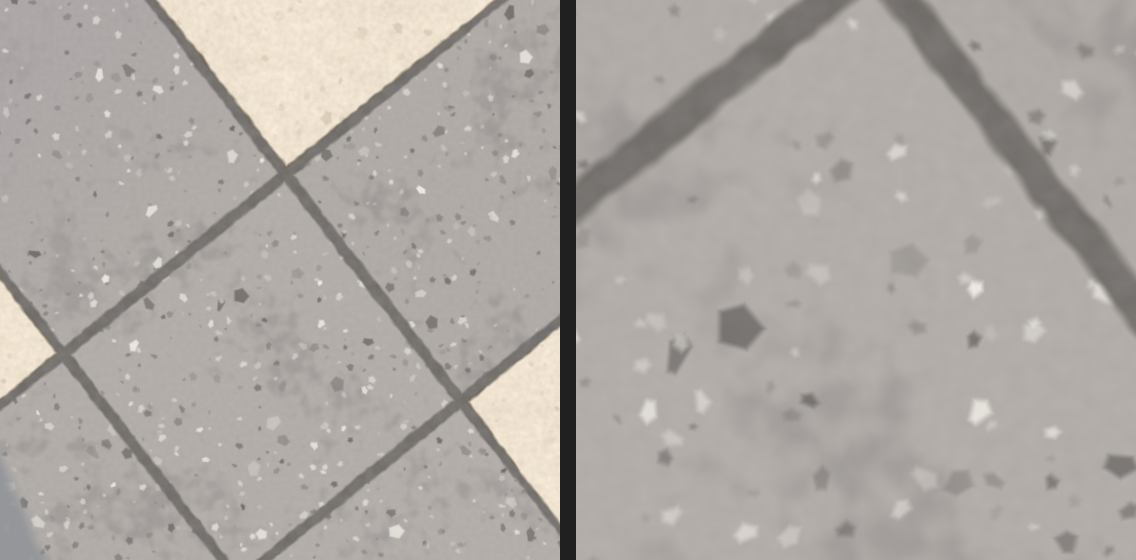
Left: the whole. Right: its middle third, enlarged.
Give the GLSL for this texture, as a three.js fragment shader.

```glsl
varying vec2 vUv;

const vec2 CORNER = vec2(0.510, 0.689);   // a grout crossing
const vec2 SIDE_A = vec2(0.397, 0.321);   // tile edge, rising
const vec2 SIDE_B = vec2(0.313, -0.405);  // tile edge, falling
const float TILE_SIZE = 0.51;
const float FAR_STRETCH = 1.2;            // tiles beyond the crossing are longer
const float GROUT_HALF = 0.0102;
const float GROUT_WOBBLE = 0.0026;
const float GROUT_SOFT = 0.0036;
const float CHIP_SOFT = 0.0028;
const float CHIP_GRID = 27.0;
const float FLECK_GRID = 45.0;

const vec3 GREY = vec3(0.695, 0.676, 0.658);
const vec3 GREY_SHADE = vec3(0.632, 0.614, 0.604);
const vec3 MAUVE = vec3(0.672, 0.645, 0.655);
const vec3 CREAM = vec3(0.935, 0.887, 0.815);
const vec3 CREAM_CHIP = vec3(0.74, 0.67, 0.58);
const vec3 DARK_CHIP = vec3(0.41, 0.395, 0.39);
const vec3 LIGHT_CHIP = vec3(0.95, 0.935, 0.91);
const vec3 GROUT = vec3(0.465, 0.45, 0.438);
const vec3 GROUT_BROWN = vec3(0.45, 0.41, 0.35);
const vec3 SHADOW = vec3(0.57, 0.58, 0.60);

float hash(vec2 p) {
  return fract(sin(dot(p, vec2(127.1, 311.7))) * 43758.5);
}

vec2 hash2(vec2 p) {
  return vec2(hash(p), hash(p + 37.3));
}

float cross2(vec2 a, vec2 b) {
  return a.x * b.y - a.y * b.x;
}

float gradDot(vec2 cell, vec2 offset) {
  float a = 6.2832 * hash(cell);
  return dot(vec2(cos(a), sin(a)), offset);
}

// Gradient noise, about -0.7 to 0.7
float noise(vec2 p) {
  vec2 i = floor(p), f = fract(p);
  vec2 w = f * f * f * (f * (f * 6.0 - 15.0) + 10.0);
  vec2 e = vec2(1.0, 0.0);
  float low = mix(gradDot(i, f), gradDot(i + e, f - e), w.x);
  float high = mix(gradDot(i + e.yx, f - e.yx), gradDot(i + 1.0, f - 1.0), w.x);
  return mix(low, high, w.y);
}

// Scattered angular chips: x = dark cover, y = light cover
vec2 chips(vec2 p, float grid, float share, float minR, float maxR, float seed) {
  vec2 base = floor(p * grid), cover = vec2(0.0);
  for (int y = -1; y <= 1; y++) {
    for (int x = -1; x <= 1; x++) {
      vec2 cell = base + vec2(float(x), float(y));
      vec2 id = cell + seed;
      float cluster = 0.6 * noise(cell * 0.23 + seed);
      if (hash(id + 5.1) > share + cluster) continue;

      vec2 q = p - (cell + 0.1 + 0.8 * hash2(id)) / grid;
      float turn = 6.2832 * hash(id + 9.7);
      float c = cos(turn), s = sin(turn);
      q = vec2(c * q.x + s * q.y, c * q.y - s * q.x);
      q.y *= 1.0 + 0.5 * hash(id + 11.3);
      float size = hash(id + 13.9);
      float radius = mix(minR, maxR, size * size);
      float d = -1.0;
      for (int k = 0; k < 5; k++) {
        float a = 1.2566 * float(k);
        float facet = 0.6 + 0.7 * hash(id + 17.0 + float(k));
        d = max(d, dot(q, vec2(cos(a), sin(a))) - radius * facet);
      }
      float mask = 1.0 - smoothstep(-CHIP_SOFT, CHIP_SOFT, d);
      mask *= mix(0.25, 1.0, hash(id + 29.3));
      if (hash(id + 41.7) < 0.58) cover.x = max(cover.x, mask);
      else cover.y = max(cover.y, mask);
    }
  }
  return cover;
}

void main() {
  vec2 p = vUv;

  // Skewed tile coordinates
  vec2 r = p - CORNER;
  vec2 t = vec2(cross2(r, SIDE_B), cross2(SIDE_A, r)) / cross2(SIDE_A, SIDE_B);
  vec2 stretch = mix(vec2(1.0), vec2(FAR_STRETCH), step(0.0, t * vec2(1.0, -1.0)));
  t /= stretch;
  vec2 tile = floor(t);
  float isCream = (1.0 - mod(tile.x, 2.0)) * mod(tile.y, 2.0);

  // Mottled tile body with faint smudges
  float cloud = noise(p * 5.0) + 0.6 * noise(p * 13.0 + 7.0);
  float mottle = noise(p * 32.0 + 3.0) + 0.6 * noise(p * 60.0);
  float grain = noise(p * 95.0) + 0.5 * noise(p * 170.0);
  float shade = smoothstep(0.05, 0.6, 0.7 * cloud + 0.5 * mottle);
  vec3 grey = mix(GREY, GREY_SHADE, shade);
  grey = mix(grey, MAUVE, 0.6 * smoothstep(0.7, 1.3, p.y - p.x + 0.5));
  grey += 0.012 * (hash(tile) - 0.5) + 0.014 * grain;
  vec3 cream = CREAM + 0.015 * cloud + 0.025 * mottle + 0.035 * grain;

  // Stone chips, large then fine
  vec2 big = chips(p, CHIP_GRID, 0.32, 0.0045, 0.0125, 3.0);
  vec2 fine = chips(p, FLECK_GRID, 0.30, 0.0024, 0.0065, 71.0);
  vec2 chip = max(big, 0.75 * fine);
  grey = mix(grey, DARK_CHIP, 0.85 * chip.x);
  grey = mix(grey, LIGHT_CHIP, 0.9 * chip.y);
  cream = mix(cream, CREAM_CHIP, 0.45 * chip.x + 0.15 * chip.y);
  vec3 color = mix(grey, cream, isCream);

  // Soft shadow in the lower left corner
  float shadowEdge = p.x + 0.44 * p.y - 0.088 + 0.012 * noise(p * 12.0);
  color = mix(color, SHADOW, 0.9 * (1.0 - smoothstep(-0.022, 0.012, shadowEdge)));

  // Grout with uneven edges, thinner away from the middle
  vec2 toLine = abs(t - floor(t + 0.5)) * TILE_SIZE * stretch;
  float edge = min(toLine.x, toLine.y);
  float outer = smoothstep(0.35, 0.62, length(p - 0.5));
  float halfWidth = GROUT_HALF * (1.0 - 0.25 * outer);
  float wobble = GROUT_WOBBLE * (noise(p * 24.0) + noise(p * 65.0));
  float line = 1.0 - smoothstep(-GROUT_SOFT, GROUT_SOFT, edge + wobble - halfWidth);
  float rim = smoothstep(0.35, 1.0, edge / halfWidth);
  vec3 grout = mix(GROUT, GROUT_BROWN, rim * mix(0.1, 0.7, isCream));
  grout += 0.04 * noise(p * 40.0) + 0.02 * grain;
  color = mix(color, grout, line);

  gl_FragColor = vec4(color, 1.0);
}
```
